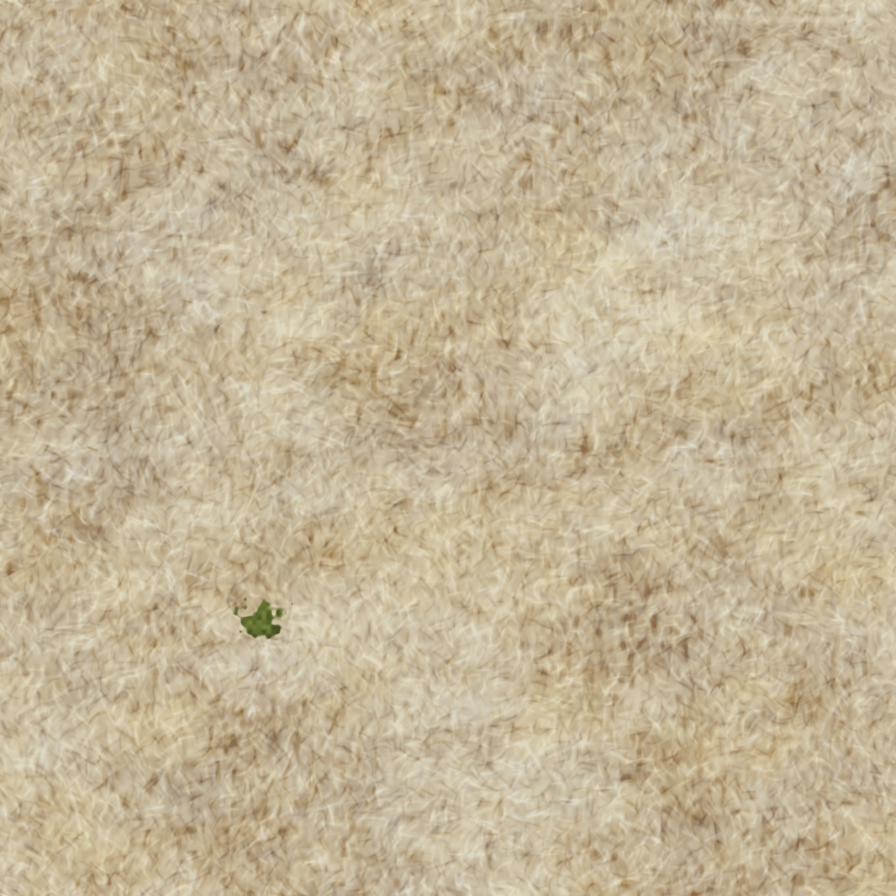
A Shadertoy shader for this texture:

```glsl
// A dry, sun-bleached grass slope with one small green shrub.
// Broad noise patches set the tone, layers of soft straws laid in jittered cells
// give the fibres, and one signed tone value is mapped to a straw colour ramp.

#define STRAW_LAYERS 7
#define STRAW_DENSITY 42.0    // cells across the canvas in the coarsest layer
#define STRAW_CONTRAST 2.3
#define STRAW_WIDTH 0.105     // in cells
#define PATCH_CONTRAST 4.0
#define GRAIN_CONTRAST 1.7
#define SPECK_STRENGTH 1.5
#define HUE_STRENGTH 1.0
#define SHRUB_CENTER vec2(0.294, 0.306)
#define SHRUB_RADIUS 0.022

const vec3 STRAW_MID = vec3(0.772, 0.712, 0.594);
const vec3 TONE_SLOPE = vec3(0.053, 0.066, 0.070);
const vec3 TONE_CURVE = vec3(0.005, 0.005, 0.003);
const vec3 OCHRE_SHIFT = vec3(0.012, -0.002, -0.036);
const vec3 SHRUB_DARK = vec3(0.27, 0.31, 0.13);
const vec3 SHRUB_LIGHT = vec3(0.50, 0.56, 0.25);

vec3 hash3(vec2 p) {
    vec3 q = fract(p.xyx * vec3(0.1031, 0.1030, 0.0973));
    q += dot(q, q.yxz + 33.33);
    return fract((q.xxy + q.yxx) * q.zyx);
}

float noise(vec2 p) {
    vec2 i = floor(p), f = fract(p);
    f = f * f * (3.0 - 2.0 * f);
    float low = mix(hash3(i).x, hash3(i + vec2(1, 0)).x, f.x);
    float high = mix(hash3(i + vec2(0, 1)).x, hash3(i + vec2(1, 1)).x, f.x);
    return mix(low, high, f.y);
}

float fbm(vec2 p) {
    return 0.5 * noise(p) + 0.3 * noise(p * 2.1 + 17.3) + 0.2 * noise(p * 4.3 + 41.7);
}

// Soft tapered straws of one layer: x is the tone change, y the hue change.
vec2 strawLayer(vec2 q, float lean, float seed) {
    vec2 cell = floor(q), sum = vec2(0.0);
    for (int y = -1; y <= 1; y++)
    for (int x = -1; x <= 1; x++) {
        vec2 id = cell + vec2(x, y);
        vec3 place = hash3(id + seed);
        vec3 look = hash3(id + seed + 211.7);
        float angle = lean + (place.z - 0.5) * 2.4;
        vec2 dir = vec2(cos(angle), sin(angle));
        vec2 d = q - id - place.xy;
        float along = dot(d, dir);
        float across = dot(d, vec2(-dir.y, dir.x)) + (look.z - 0.5) * 0.4 * along * along;
        float halfLength = mix(0.45, 0.95, look.y);
        float body = exp(-across * across / (STRAW_WIDTH * STRAW_WIDTH));
        body *= 1.0 - smoothstep(0.4 * halfLength, halfLength, abs(along));
        sum += body * (look.xz - 0.5);
    }
    return sum;
}

// Leafy blob: rgb is the foliage colour, a its coverage.
vec4 shrub(vec2 p) {
    vec2 d = (p - SHRUB_CENTER) / SHRUB_RADIUS;
    float leaves = noise(p * 190.0 + 7.0);
    float edge = length(d * vec2(0.9, 1.1)) + 1.1 * (noise(p * 95.0) - 0.5) + 0.5 * (leaves - 0.5);
    float light = clamp(0.9 * leaves + 0.22 * d.y, 0.0, 1.0);
    return vec4(mix(SHRUB_DARK, SHRUB_LIGHT, light), 1.0 - smoothstep(0.75, 1.1, edge));
}

void mainImage(out vec4 fragColor, in vec2 fragCoord) {
    vec2 p = fragCoord / iResolution.y;

    // Broad patches, stretched along the gently rising slope
    vec2 slope = vec2(p.x + 0.2 * p.y, p.y - 0.2 * p.x);
    float patches = fbm(slope * vec2(5.0, 9.0) + 3.1) - 0.5;
    float clumps = fbm(slope * vec2(17.0, 26.0) + 60.0) - 0.5;
    float tone = 0.2 + PATCH_CONTRAST * (0.75 * patches + 0.6 * clumps);
    float hue = 2.4 * (fbm(slope * vec2(9.0, 13.0) + 90.0) - 0.5);

    // Straws, mostly upright but matted over in places
    float lean = 1.25 + 2.6 * (noise(p * 13.0 + 25.0) - 0.5);
    for (int i = 0; i < STRAW_LAYERS; i++) {
        float k = float(i);
        float density = STRAW_DENSITY * (1.0 + 0.11 * k);
        vec2 straw = strawLayer(p * density + k * 0.37, lean, 37.0 * k + 5.0);
        tone += STRAW_CONTRAST * straw.x;
        hue += 0.9 * straw.y;
    }

    // Fine grain and dark stems gathered in the browner patches
    tone += GRAIN_CONTRAST * (noise(p * vec2(170.0, 125.0) + 11.0) - 0.5);
    float stems = smoothstep(0.62, 0.95, noise(p * vec2(115.0, 68.0) + 130.0));
    stems *= smoothstep(0.08, -0.15, patches + 0.6 * clumps);
    tone -= SPECK_STRENGTH * stems;
    hue += 0.8 * stems;

    // Faint pale trail curving along the top of the slope
    float trailY = 0.985 - 0.15 * (p.x - 0.7) * (p.x - 0.7) + 0.006 * (noise(p * 22.0) - 0.5);
    float trail = 1.0 - smoothstep(0.001, 0.006, abs(p.y - trailY));
    tone += 0.9 * trail * noise(vec2(p.x * 14.0, 4.0));

    // Tone to straw colour, then the shrub on top
    tone = clamp(tone, -3.4, 2.6);
    vec3 color = STRAW_MID + TONE_SLOPE * tone - TONE_CURVE * tone * tone;
    color += HUE_STRENGTH * OCHRE_SHIFT * clamp(hue, -1.2, 1.6);
    vec4 bush = shrub(p);
    color = mix(color, bush.rgb, bush.a);

    fragColor = vec4(clamp(color, 0.0, 1.0), 1.0);
}
```
